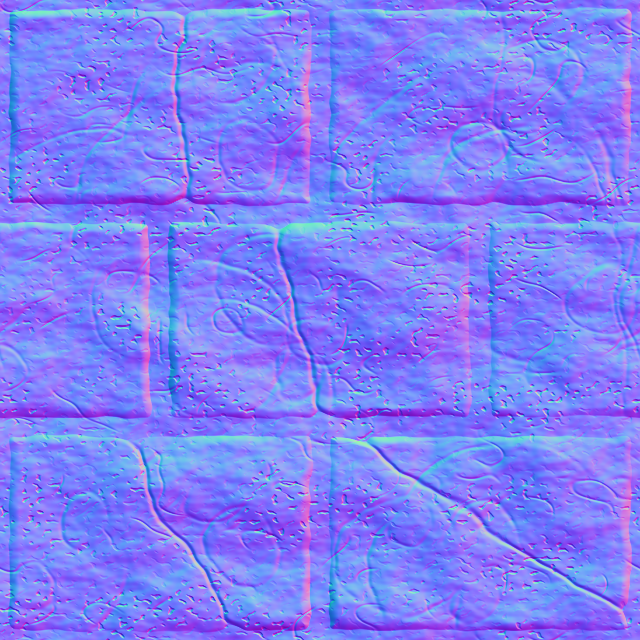
This texture map is drawn by a Shadertoy shader. Its source:

```glsl
// Tangent-space normal map of a worn stone brick wall in running bond.
// A seamless height field (bevelled bricks, cracks, arcs, pits and grain)
// is differentiated numerically and packed into red, green and blue.

#define COLS 2.0
#define ROWS 3.0
#define HALF_SIZE vec2(0.2345, 0.1515)
#define CORNER 0.008
#define BEVEL_WIDTH 0.015
#define BEVEL_HEIGHT 0.0115
#define CRACK_DEPTH 0.0050
#define ARC_DEPTH 0.0021
#define ARCS 6
#define GRAIN 0.042
#define PIT_DEPTH 0.0026
#define STEP 0.0011

vec2 hash22(vec2 p) {
    vec3 v = fract(vec3(p.xyx) * vec3(0.1031, 0.1030, 0.0973));
    v += dot(v, v.yzx + 33.33);
    return fract((v.xx + v.yz) * v.zy);
}

// Gradient at a lattice point, wrapped so the wall tiles.
float corner(vec2 cell, vec2 offset, vec2 period, float seed) {
    float angle = 6.2832 * hash22(mod(cell, period) + seed * 13.7).x;
    return dot(vec2(cos(angle), sin(angle)), offset);
}

// Periodic gradient noise; freq counts lattice cells per brick.
float noise(vec2 p, float freq, float seed) {
    vec2 period = freq * vec2(COLS, ROWS);
    p *= period;
    vec2 c = floor(p), f = p - c, e = vec2(1.0, 0.0);
    vec2 u = f * f * f * (f * (f * 6.0 - 15.0) + 10.0);
    return mix(mix(corner(c, f, period, seed),
                   corner(c + e.xy, f - e.xy, period, seed), u.x),
               mix(corner(c + e.yx, f - e.yx, period, seed),
                   corner(c + e.xx, f - e.xx, period, seed), u.x), u.y);
}

float gauss(float x, float width) {
    x /= width;
    return exp(-x * x);
}

float roundBox(vec2 q, vec2 halfSize, float radius) {
    vec2 d = abs(q) - halfSize + radius;
    return length(max(d, 0.0)) + min(max(d.x, d.y), 0.0) - radius;
}

// Signed distance to the main crack, which steepens row by row.
float crackLine(vec2 q, vec2 id) {
    float lean = (0.6 + id.x) * pow(0.15, id.y);
    float shift = 0.03 * cos(3.1416 * id.y);
    return (q.x - shift + lean * q.y) / sqrt(1.0 + lean * lean);
}

// Shallow curved grooves, each with a small step across its rim.
float arcRelief(vec2 q, vec2 id) {
    float h = 0.0;
    for (int i = 0; i < ARCS; i++) {
        float k = float(i);
        vec2 a = hash22(id * 17.0 + k * 5.3 + 2.0);
        vec2 b = hash22(id * 29.0 + k * 7.1 + 40.0);
        float radius = mix(0.035, 0.32, b.x * b.x * b.x);
        float angle = 6.2832 * b.y;
        vec2 center = (a * 2.0 - 1.0) * HALF_SIZE * 0.8
                    + radius * vec2(cos(angle), sin(angle));
        float r = length(q - center) - radius;
        h -= gauss(r, 0.004) + 0.6 * smoothstep(-0.009, 0.009, r);
    }
    return h * ARC_DEPTH;
}

// Broad undulation down to fine grain, with equal slope per octave.
float grain(vec2 p) {
    float h = 0.0, freq = 2.0;
    for (int i = 0; i < 5; i++) {
        h += noise(p, freq, float(i) + 5.0) / freq;
        freq *= 2.0;
    }
    return h * GRAIN;
}

// Clustered pits and hairline scratches.
float wear(vec2 p) {
    float cluster = smoothstep(-0.1, 0.35, noise(p, 4.0, 20.0));
    float pits = smoothstep(0.18, 0.45, noise(p, 46.0, 21.0));
    float hair = gauss(noise(p, 6.0, 22.0), 0.03)
               * smoothstep(0.05, 0.3, noise(p, 5.0, 23.0));
    return -PIT_DEPTH * (pits * (0.2 + cluster) + 0.8 * hair);
}

float height(vec2 p) {
    // Running-bond layout
    float row = mod(floor(p.y * ROWS), ROWS);
    float x = p.x * COLS + 0.5 * mod(row, 2.0);
    vec2 id = vec2(mod(floor(x), COLS), row);
    vec2 q = (vec2(fract(x), fract(p.y * ROWS)) - 0.5) / vec2(COLS, ROWS);

    // Uneven outlines
    vec2 broad = vec2(noise(p, 3.0, 1.0), noise(p, 3.0, 2.0));
    vec2 fine = vec2(noise(p, 14.0, 3.0), noise(p, 14.0, 4.0));
    float crack = crackLine(q + 0.035 * broad + 0.006 * fine, id);
    bool faint = id.y > 0.5 && mod(id.x + id.y, 2.0) > 0.5;
    float strength = faint ? 0.25 : 1.0;

    // Bevelled face, notched where the crack meets its edge
    float d = roundBox(q + 0.004 * broad + 0.005 * fine, HALF_SIZE, CORNER);
    d += 0.009 * strength * gauss(crack, 0.011);
    float t = clamp(-d / BEVEL_WIDTH, 0.0, 1.0);
    float face = 1.0 - (1.0 - t) * (1.0 - t);

    float relief = arcRelief(q + 0.03 * broad + 0.005 * fine, id)
                 * smoothstep(-0.35, 0.25, noise(p, 3.0, 30.0));
    relief -= CRACK_DEPTH * strength * gauss(crack, 0.004);
    return face * (BEVEL_HEIGHT + relief) + grain(p) + wear(p);
}

void mainImage(out vec4 fragColor, in vec2 fragCoord) {
    vec2 p = fragCoord / iResolution.xy;
    vec2 e = vec2(STEP, 0.0);
    vec2 slope = vec2(height(p + e.xy) - height(p - e.xy),
                      height(p + e.yx) - height(p - e.yx)) / (2.0 * STEP);
    fragColor = vec4(0.5 + 0.5 * normalize(vec3(-slope, 1.0)), 1.0);
}
```
